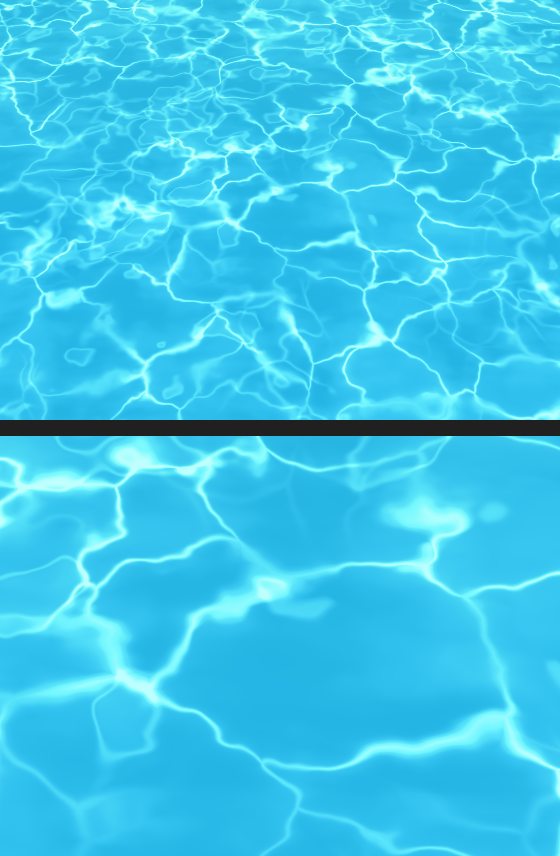
Top, the full canvas; bottom, a detail of the centre.
Reproduce this texture procedurally as a WebGL 2 fragment shader.

```glsl
#version 300 es
precision highp float;

uniform vec2 u_resolution;
out vec4 fragColor;

// Water colours from shade to sparkle
const vec3 DEEP    = vec3(0.140, 0.708, 0.895);
const vec3 BODY    = vec3(0.200, 0.765, 0.940);
const vec3 LIT     = vec3(0.320, 0.875, 0.980);
const vec3 BRIGHT  = vec3(0.460, 0.970, 1.000);
const vec3 SPARKLE = vec3(0.740, 1.000, 1.000);

const float HORIZON = 2.4;     // height of the vanishing line, in canvas heights
const float CELLS = 12.0;      // density of the light net
const float TILT = 2.8;        // foreshortening of the surface
const float LINE_WIDTH = 0.022;
const float SWELL = 0.085;     // extra width where light pools
const float NET_GAIN = 0.78;
const float FAINT_GAIN = 0.34;
const float LOOP_GAIN = 0.38;

vec2 hash2(vec2 p) {
    vec3 a = fract(p.xyx * vec3(0.1031, 0.1030, 0.0973));
    a += dot(a, a.yzx + 33.33);
    return fract((a.xx + a.yz) * a.zy);
}

float noise(vec2 p) {
    vec2 i = floor(p), f = fract(p);
    f = f * f * f * (f * (f * 6.0 - 15.0) + 10.0);
    float low = mix(hash2(i).x, hash2(i + vec2(1, 0)).x, f.x);
    float high = mix(hash2(i + vec2(0, 1)).x, hash2(i + vec2(1, 1)).x, f.x);
    return mix(low, high, f.y);
}

float fbm(vec2 p) {
    float sum = 0.0, amp = 0.57;
    for (int i = 0; i < 3; i++) {
        sum += amp * noise(p);
        p = mat2(1.6, 1.2, -1.2, 1.6) * p + 7.3;
        amp *= 0.5;
    }
    return sum;
}

vec2 warp(vec2 p) {
    return vec2(fbm(p), fbm(p + vec2(31.7, 17.1))) - 0.5;
}

// Distance to the nearest border between Voronoi cells
float cellEdge(vec2 p) {
    vec2 base = floor(p), f = fract(p), nearest = vec2(0);
    float best = 9.0, edge = 9.0;
    for (int y = -1; y <= 1; y++)
    for (int x = -1; x <= 1; x++) {
        vec2 g = vec2(x, y);
        vec2 r = g + hash2(base + g) - f;
        if (dot(r, r) < best) { best = dot(r, r); nearest = r; }
    }
    for (int y = -2; y <= 2; y++)
    for (int x = -2; x <= 2; x++) {
        vec2 g = vec2(x, y);
        vec2 r = g + hash2(base + g) - f;
        vec2 gap = r - nearest;
        if (dot(gap, gap) > 1e-5)
            edge = min(edge, dot(0.5 * (r + nearest), normalize(gap)));
    }
    return edge;
}

float strand(float d, float width) {
    return exp(-d * d / (width * width));
}

vec3 waterColour(float t) {
    vec3 c = mix(DEEP, BODY, smoothstep(0.0, 0.25, t));
    c = mix(c, LIT, smoothstep(0.2, 0.58, t));
    c = mix(c, BRIGHT, smoothstep(0.54, 0.85, t));
    return mix(c, SPARKLE, smoothstep(0.82, 1.25, t));
}

void main() {
    vec2 uv = gl_FragCoord.xy / u_resolution.y;
    float aspect = u_resolution.x / u_resolution.y;

    // Tilted surface plane and its pixel footprint
    float depth = HORIZON - uv.y;
    vec2 q = CELLS * vec2(uv.x - 0.5 * aspect, TILT) / depth + 40.0;
    float px = CELLS * TILT / (depth * depth * u_resolution.y);

    // Main net: wobbling strands that swell into pools
    vec2 bend = 0.95 * warp(q * 1.1) + 0.28 * warp(q * 2.9 + 9.0);
    float d = cellEdge(q + bend);
    float pool = smoothstep(0.62, 0.88, noise(q * 1.7 + 3.0));
    float power = mix(0.35, 1.0, smoothstep(0.25, 0.7, noise(q * 1.3 + 50.0)));
    float net = strand(d, LINE_WIDTH + SWELL * pool + 0.4 * px) * power;
    float halo = exp(-8.0 * d);

    // Faint second net
    vec2 q2 = q * 1.35 + vec2(13.0, 27.0);
    float d2 = cellEdge(q2 + 1.3 * warp(q2 * 0.9));
    float faint = strand(d2, 0.045 + 0.5 * px) * smoothstep(0.35, 0.75, noise(q * 0.9 + 70.0));

    // Small closed loops with a pale inside
    float hill = fbm(q * 1.5 + 0.5 * bend + 90.0);
    float loops = strand(hill - 0.68, 0.02 + 0.4 * px);
    float inside = smoothstep(0.67, 0.75, hill);

    // Soft shading and flat surface ripples
    float shade = 0.5 * (fbm(q * 0.8 + bend + 20.0) - 0.5);
    float ripple = fbm(q * vec2(1.3, 3.2) + bend + 60.0) - 0.5;
    float tone = max(0.09 + shade + 0.28 * ripple, 0.0);
    tone += 0.20 * halo + NET_GAIN * net + FAINT_GAIN * faint;
    tone += LOOP_GAIN * loops + 0.12 * inside;

    // Far water turns slightly greyer
    vec3 colour = waterColour(tone);
    colour += vec3(0.025, 0.012, -0.018) * smoothstep(0.35, 1.0, uv.y);
    fragColor = vec4(clamp(colour, 0.0, 1.0), 1.0);
}
```
